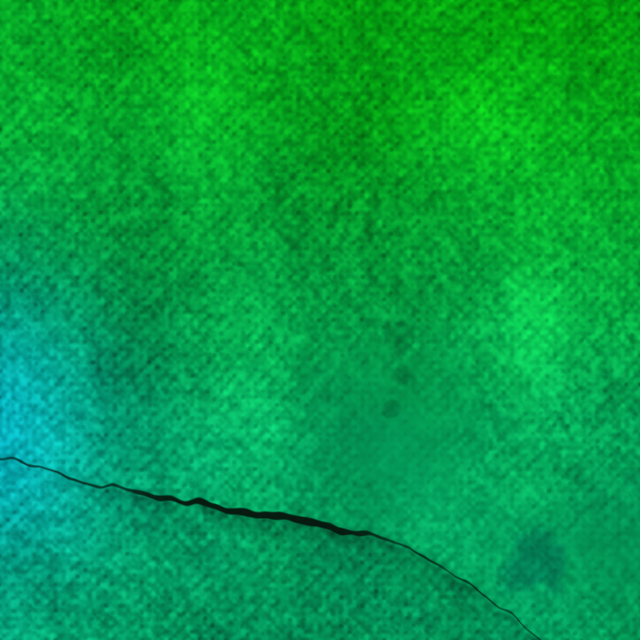
A WebGL 2 fragment shader for this texture:

```glsl
#version 300 es
precision highp float;
// Green dyed coarse canvas with mottled light, faint stains and a dark diagonal crack.
uniform vec2 u_resolution;
out vec4 fragColor;

float hash(vec2 p) {
  vec3 q = fract(vec3(p.xyx) * 0.1031);
  q += dot(q, q.yzx + 33.33);
  return fract((q.x + q.y) * q.z);
}

float noise(vec2 p) {
  vec2 i = floor(p), f = fract(p);
  f = f * f * (3.0 - 2.0 * f);
  return mix(mix(hash(i), hash(i + vec2(1, 0)), f.x),
             mix(hash(i + vec2(0, 1)), hash(i + vec2(1, 1)), f.x), f.y);
}

float fbm(vec2 p) {
  float sum = 0.0, amp = 0.5;
  for (int i = 0; i < 5; i++) {
    sum += amp * noise(p);
    p = mat2(1.6, 1.2, -1.2, 1.6) * p + 7.3;
    amp *= 0.5;
  }
  return sum;
}

// Soft elliptical spot, 1 at its centre
float glow(vec2 p, vec2 centre, vec2 size) {
  vec2 d = (p - centre) / size;
  return exp(-dot(d, d));
}

// Diamond lattice of dark pits between crossing threads
float weave(vec2 p) {
  p += 0.005 * (vec2(noise(p * 24.0), noise(p * 24.0 + 40.0)) - 0.5);
  vec2 d = cos(6.2832 * 45.0 * vec2(p.x + p.y, p.x - p.y));
  float pits = smoothstep(0.3, 2.0, d.x + d.y);
  return 0.022 * (d.x - 0.6 * d.y) - 0.13 * pits * noise(p * 60.0 + 9.0);
}

// Signed height above the wandering crack line
float crackHeight(vec2 p) {
  float line = 0.281 - 0.21 * p.x - 0.5 * max(p.x - 0.64, 0.0);
  line += 0.022 * (noise(vec2(p.x * 9.0, 3.0)) - 0.5);
  line += 0.010 * (noise(vec2(p.x * 45.0, 8.0)) - 0.5);
  return p.y - line;
}

void main() {
  vec2 uv = gl_FragCoord.xy / u_resolution;
  float h = crackHeight(uv);
  float above = smoothstep(-0.01, 0.01, h);

  // Broad mottling with upright bright patches
  float light = 0.60 + 0.22 * (fbm(uv * vec2(6.0, 4.0) + 2.7) - 0.48);
  light += 0.11 * glow(uv, vec2(0.31, 0.86), vec2(0.06, 0.12));
  light += 0.12 * glow(uv, vec2(0.72, 0.82), vec2(0.12, 0.09));
  light += 0.14 * glow(uv, vec2(0.83, 0.49), vec2(0.07, 0.16));
  light += 0.08 * glow(uv, vec2(0.40, 0.36), vec2(0.09, 0.06));
  light += 0.06 * glow(uv, vec2(0.06, 0.40), vec2(0.10, 0.30));
  light -= 0.07 * glow(uv, vec2(0.20, 0.42), vec2(0.09, 0.12));
  light -= 0.06 * (1.0 - above) * smoothstep(0.0, 0.4, uv.x);

  // Cloth texture, worn smooth in places
  float worn = 0.75 * glow(uv, vec2(0.62, 0.32), vec2(0.13, 0.15));
  worn = max(worn, 0.6 * above * glow(uv, vec2(0.95, 0.14), vec2(0.25, 0.10)));
  float grain = 0.17 * (noise(uv * 150.0) - 0.5) + 0.13 * (noise(uv * 85.0 + 31.0) - 0.5);
  grain += 0.07 * (noise(vec2(uv.x + uv.y, (uv.x - uv.y) * 0.3) * 110.0) - 0.5);
  light += (grain + weave(uv) + 0.02) * (1.0 - worn);

  // Steep drawn fibres in the upper middle
  float fibres = noise(vec2((uv.x - 0.2 * uv.y) * 95.0, uv.y * 9.0)) - 0.5;
  light += 0.15 * fibres * glow(uv, vec2(0.56, 0.67), vec2(0.13, 0.14));

  // A trail of shrinking stains and one ragged blot
  float ragged = 0.03 * (fbm(uv * 38.0) - 0.48);
  for (int i = 0; i < 3; i++) {
    float k = float(i);
    float r = 0.024 / (1.0 + 0.7 * k);
    vec2 centre = vec2(0.626 - 0.007 * k * (k - 1.0), 0.477 - 0.060 * k);
    light -= 0.10 * smoothstep(0.005, -0.005, length(uv - centre) + ragged - r);
  }
  float blot = smoothstep(0.02, -0.02, length(uv - vec2(0.83, 0.12)) + 2.5 * ragged - 0.045);
  light -= 0.12 * blot;

  // Crack: pale lip, soft shadow and dark core
  float patchy = fbm(uv * 22.0 + 5.0);
  light += 0.09 * patchy * above * exp(-h / 0.04);
  light -= 0.22 * patchy * exp(-abs(h + 0.008) / 0.014);
  float depth = smoothstep(0.14, 0.30, uv.x) * smoothstep(0.63, 0.52, uv.x);
  float halfWidth = (0.0012 + 0.0034 * depth) * (0.6 + 0.8 * noise(uv * 60.0));
  float core = smoothstep(halfWidth + 0.0025, halfWidth - 0.0015, abs(h));
  core *= mix(0.55 + 0.3 * noise(uv * 30.0), 0.95, depth);

  // Hue runs from pure green at the top to teal at the lower left
  float blue = 0.07 + 0.50 * smoothstep(1.05, 0.15, uv.y);
  blue += 0.14 * (1.0 - uv.x) * (1.0 - uv.x);
  blue += 0.40 * glow(uv, vec2(0.0, 0.37), vec2(0.17, 0.24));
  blue += 0.08 * blot + 0.12 * (fbm(uv * 5.0 + 17.0) - 0.48);
  light = clamp(light, 0.15, 0.92);
  vec3 colour = vec3(0.01 + 0.18 * max(light - 0.60, 0.0), light, light * max(blue, 0.02));
  colour = mix(colour, vec3(0.03, 0.08, 0.05), core);
  fragColor = vec4(colour, 1.0);
}
```
